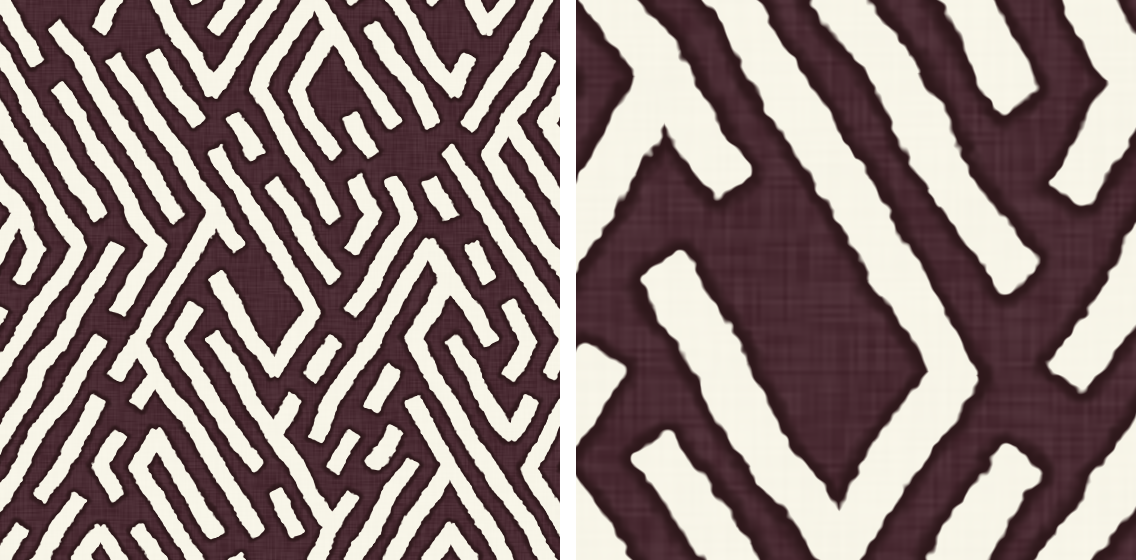
Left, the full canvas; right, a detail of the centre.
Write a WebGL 2 fragment shader that draws this pattern.

```glsl
#version 300 es
precision highp float;

uniform vec2 u_resolution;
out vec4 fragColor;

float hash(vec2 p) {
    return fract(sin(dot(p, vec2(127.1, 311.7))) * 43758.5453);
}

float noise(vec2 p) {
    vec2 i = floor(p), f = fract(p);
    f = f * f * (3.0 - 2.0 * f);
    return mix(mix(hash(i), hash(i + vec2(1, 0)), f.x),
               mix(hash(i + vec2(0, 1)), hash(i + vec2(1, 1)), f.x), f.y);
}

// Skewed lattice: first axis climbs to the right, second one falls
vec2 latticeToCanvas(vec2 n) {
    return vec2((n.x + n.y) * 0.035, (n.x - n.y) * 0.056);
}

vec2 canvasToLattice(vec2 p) {
    vec2 s = p / vec2(0.035, 0.056);
    return 0.5 * vec2(s.x + s.y, s.x - s.y);
}

vec2 nodePosition(vec2 n) {
    vec2 jitter = vec2(hash(n + 3.7), hash(n + 9.2)) - 0.5;
    return latticeToCanvas(n) + 0.009 * jitter;
}

// Staggered patches share one stroke direction
vec2 patchOf(vec2 n) {
    vec2 p = latticeToCanvas(n);
    float row = floor((p.y + 0.035 * sin(p.x * 9.0)) / 0.19);
    return vec2(floor(p.x / 0.21 + 2.0 * hash(vec2(row, 5.3))), row);
}

float slant(vec2 patchId) {
    float flip = step(hash(patchId + 21.4), 0.25);
    return mod(patchId.x + patchId.y + flip, 2.0);
}

// Whether an edge along the given axis is painted; patch borders bend into chevrons
bool isPainted(vec2 a, vec2 b, float axis) {
    vec2 patchA = patchOf(a), patchB = patchOf(b);
    bool wantA = slant(patchA) == axis;
    bool wantB = slant(patchB) == axis;
    float chance = hash(a + axis * 17.3 + 41.0);
    if (wantA && wantB) return chance > 0.21;
    bool fromLower = patchA.y != patchB.y;
    bool joins = (fromLower && axis > 0.5) ? wantB : wantA;
    return joins && chance > 0.08;
}

// Distance to a blunt brush stroke
float strokeDistance(vec2 p, vec2 a, vec2 b) {
    float len = distance(a, b);
    vec2 t = (b - a) / len;
    vec2 q = p - 0.5 * (a + b);
    q = abs(vec2(dot(q, t), dot(q, vec2(-t.y, t.x))));
    q -= vec2(0.5 * len + 0.005, 0.0105);
    return length(max(q, 0.0)) + min(max(q.x, q.y), 0.0) - 0.004;
}

float patternDistance(vec2 p) {
    vec2 cell = floor(canvasToLattice(p));
    float d = 1.0;
    for (int i = -1; i <= 1; i++) {
        for (int j = -1; j <= 1; j++) {
            vec2 a = cell + vec2(i, j);
            for (int k = 0; k < 2; k++) {
                vec2 b = a + (k == 0 ? vec2(1, 0) : vec2(0, 1));
                if (isPainted(a, b, float(k)))
                    d = min(d, strokeDistance(p, nodePosition(a), nodePosition(b)));
            }
        }
    }
    return d;
}

void main() {
    vec2 p = gl_FragCoord.xy / u_resolution.y;

    // Hand-drawn wobble and ragged edges
    vec2 wobble = vec2(noise(p * 17.0), noise(p * 17.0 + 50.0)) - 0.5;
    float d = patternDistance(p + 0.008 * wobble);
    d += 0.004 * (noise(p * 65.0) - 0.5) + 0.003 * (noise(p * 190.0) - 0.5);

    // Woven cloth, darker beside the paint
    float weave = noise(p * vec2(35.0, 380.0)) + noise(p * vec2(380.0, 35.0)) - 1.0;
    vec3 plum = vec3(0.29, 0.17, 0.20) + 0.045 * weave;
    vec3 darkRim = vec3(0.18, 0.095, 0.105);
    vec3 cloth = mix(darkRim, plum, smoothstep(0.002, 0.011, d));

    vec3 cream = vec3(0.97, 0.96, 0.91) + 0.008 * weave;
    float edge = max(0.0012, 0.8 / u_resolution.y);
    fragColor = vec4(mix(cream, cloth, smoothstep(-edge, edge, d)), 1.0);
}
```
